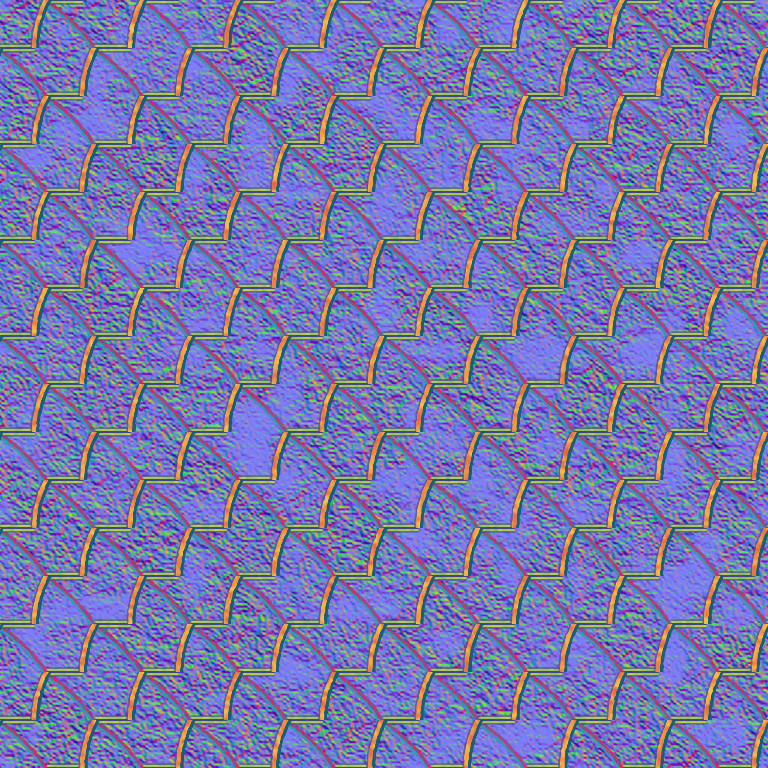
Write a Shadertoy shader that draws this texture map.

```glsl
// Tiling normal map of slanted, overlapping scales with engraved seams and a grainy surface
#define COLUMNS 8.0          // scales across
#define ROWS 16.0            // staggered rows, must be even
#define ARC_LEAN 0.125       // sideways reach of the short arc, in columns
#define DIAGONAL_BULGE 0.4   // bow of the long diagonal seam
#define SEAM_WIDTH 0.0028    // half width of the arc seam
#define SEAM_WEAR 0.0014     // ragged offset of all seams
#define GRAIN_CELLS vec2(256.0, 340.0)
#define SWELL_CELLS vec2(64.0, 80.0)
#define GRAIN_STEP 0.0015    // reach of the slope measurement
#define GRAIN_DEPTH 1.35
#define DASHES 152.0         // breaks along the diagonal seams
#define FLAT_COLOR vec3(0.49, 0.49, 0.97)

float hash(vec2 c) {
    vec3 q = fract(c.xyx * 0.1031);
    q += dot(q, q.yzx + 33.33);
    return fract((q.x + q.y) * q.z);
}

// Value noise that wraps after a whole number of cells
float wrappedNoise(vec2 p, vec2 cells) {
    p *= cells;
    vec2 i = floor(p), f = p - i;
    f = f * f * (3.0 - 2.0 * f);
    vec2 a = mod(i, cells), b = mod(i + 1.0, cells);
    return mix(mix(hash(a), hash(vec2(b.x, a.y)), f.x),
               mix(hash(vec2(a.x, b.y)), hash(b), f.x), f.y);
}

// Fine grain on top of a gentle swell
float grainHeight(vec2 p) {
    return wrappedNoise(p, GRAIN_CELLS) + wrappedNoise(p, SWELL_CELLS);
}

// Smooth-edged stripe around zero distance
float stripe(float d, float halfWidth) {
    float soft = 0.4 / iResolution.y;
    return 1.0 - smoothstep(halfWidth - soft, halfWidth + soft, abs(d));
}

// Column coordinate whose integers are the seam junctions on top of a row
float columnCoord(float x, float row) {
    return x * COLUMNS + 0.02 - 0.5 * mod(row, 2.0);
}

float toNearest(float x) { return x - round(x); }

// Slopes facing right or up lose more blue than the others
vec3 slopeColor(vec2 slope) {
    vec2 lit = max(slope, 0.0), shaded = max(-slope, 0.0);
    float loss = 0.65 * (lit.x + lit.y) + 0.25 * (shaded.x + shaded.y);
    return clamp(FLAT_COLOR + vec3(0.5 * slope, -loss), 0.0, 1.0);
}

void mainImage(out vec4 fragColor, in vec2 fragCoord) {
    vec2 p = fragCoord / iResolution.xy;

    // Row layout and seam curves
    float row = floor(p.y * ROWS);
    float down = 1.0 - fract(p.y * ROWS);
    float column = columnCoord(p.x, row);
    float arc = column + ARC_LEAN * down * (2.0 - down);
    float bow = 0.5 * (down + DIAGONAL_BULGE * down * (1.0 - down));
    float arcSlope = 4.0 * ARC_LEAN * (1.0 - down);
    float bowSlope = 1.0 + DIAGONAL_BULGE * (1.0 - 2.0 * down);
    float ragged = SEAM_WEAR * (wrappedNoise(p, vec2(220.0)) - 0.5);
    float arcDist = toNearest(arc) / COLUMNS / sqrt(1.0 + arcSlope * arcSlope) + ragged;
    float bowDist = toNearest(column - bow) / COLUMNS / sqrt(1.0 + bowSlope * bowSlope) + ragged;

    // Ledge running from each junction to the foot of the next arc
    float line = round(p.y * ROWS);
    float ledgeDist = p.y - line / ROWS;
    float ledgeX = fract(columnCoord(p.x, line - 1.0));
    float ledge = smoothstep(0.0, 0.02, ledgeX) * (1.0 - smoothstep(0.37, 0.4, ledgeX));

    // Scale identity, shared by the two rows that a scale spans
    float junction = floor(arc);
    float lower = step(bow, column - junction);
    vec2 id = vec2(2.0 * junction + mod(row, 2.0) + lower, row + lower);
    id = mod(id, vec2(2.0 * COLUMNS, ROWS));

    // Grain with flat plateaus, smoother on some scales and in small worn spots
    vec2 ex = vec2(GRAIN_STEP, 0.0), ey = ex.yx;
    vec2 slope = vec2(grainHeight(p - ex) - grainHeight(p + ex),
                      grainHeight(p - ey) - grainHeight(p + ey));
    float spots = smoothstep(0.1, 0.5, wrappedNoise(p, vec2(24.0)));
    float rough = mix(0.75, 1.1, hash(id + 7.0)) * mix(0.45, 1.05, spots);
    slope *= GRAIN_DEPTH * rough;
    slope *= smoothstep(0.0, 0.3, abs(slope));
    slope.x -= 0.2 * max(slope.y, 0.0);
    vec3 color = slopeColor(clamp(slope, -0.85, 0.85));
    color *= mix(1.03, 0.95, rough);

    // Diagonal seams: broken red crest over a teal flank
    float dash = smoothstep(-0.3, 0.3, cos(6.28318 * DASHES * p.x));
    float wear = 0.75 + 0.25 * wrappedNoise(p, vec2(128.0));
    vec3 flank = mix(vec3(0.12, 0.64, 0.66), vec3(0.36, 0.5, 0.8), dash);
    color = mix(color, flank, wear * stripe(bowDist + 0.0036, 0.0022));
    vec3 crest = mix(vec3(0.42, 0.36, 0.52), vec3(0.9, 0.12, 0.4), dash);
    color = mix(color, crest, wear * stripe(bowDist, 0.0022));

    // Ledges: two pale broken lines with a dark gap and a dark rim
    color = mix(color, vec3(0.24, 0.27, 0.46), 0.9 * ledge * stripe(ledgeDist, 0.0058));
    vec3 pale = mix(vec3(0.52, 0.74, 0.42), vec3(0.8, 0.84, 0.36), wrappedNoise(p, vec2(192.0)));
    color = mix(color, pale, ledge * stripe(abs(ledgeDist) - 0.003, 0.0014));

    // Arcs: orange slope with dark flanks
    color = mix(color, vec3(0.32, 0.3, 0.6), 0.7 * stripe(arcDist + 0.0036, 0.0014));
    color = mix(color, vec3(0.07, 0.37, 0.45), 0.95 * stripe(arcDist - 0.0046, 0.0022));
    vec3 orange = mix(vec3(0.9, 0.4, 0.26), vec3(0.98, 0.76, 0.28), wrappedNoise(p, vec2(176.0)));
    color = mix(color, orange, stripe(arcDist, SEAM_WIDTH));

    fragColor = vec4(color, 1.0);
}
```
